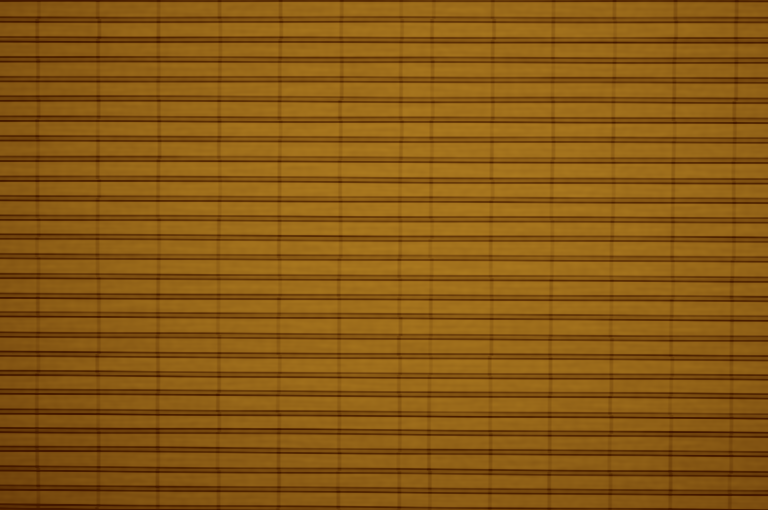
Reproduce this texture procedurally as a WebGL 2 fragment shader.

```glsl
#version 300 es
precision highp float;

uniform vec2 u_resolution;
out vec4 outColor;

#define LIT_WOOD vec3(0.645, 0.452, 0.115)
#define DARK_GAP vec3(0.325, 0.155, 0.008)
#define ROWS 25.29
#define ROW_SQUEEZE 0.87
#define LINE_SPLIT 0.115
#define LINE_WIDTH 0.045
#define THREAD_STEP 0.0790
#define THREAD_WIDTH 0.030
#define THREAD_SHADE 0.17
#define SEAM_X 0.543
#define VIGNETTE vec2(1.15, 0.70)
#define GRAIN 0.09

float hash(vec2 p) {
  vec3 q = fract(vec3(p.xyx) * 0.1031);
  q += dot(q, q.yzx + 33.33);
  return fract((q.x + q.y) * q.z);
}

vec2 gradient(vec2 cell) {
  float angle = 6.2832 * hash(cell);
  return vec2(cos(angle), sin(angle));
}

float gradientNoise(vec2 p) {
  vec2 i = floor(p), f = fract(p);
  vec2 w = f * f * f * (f * (f * 6.0 - 15.0) + 10.0);
  vec2 e = vec2(1.0, 0.0);
  float low = mix(dot(gradient(i), f), dot(gradient(i + e), f - e), w.x);
  float high = mix(dot(gradient(i + e.yx), f - e.yx), dot(gradient(i + 1.0), f - 1.0), w.x);
  return mix(low, high, w.y);
}

// Soft stripe of the given half width, antialiased over one pixel.
float stripe(float d, float halfWidth, float pixel) {
  float soft = max(pixel, halfWidth) * 0.65;
  return 1.0 - smoothstep(halfWidth - soft, halfWidth + soft, abs(d));
}

void main() {
  vec2 uv = gl_FragCoord.xy / u_resolution;
  float x = uv.x, down = 1.0 - uv.y;
  vec2 pixel = 1.0 / u_resolution;

  // Rows sag slightly to the right and tighten towards the bottom.
  float y = down - x * (0.001 + 0.011 * down);
  float row = 0.056 + ROWS * y + ROW_SQUEEZE * y * y;
  float id = round(row);
  float rowPixel = ROWS * pixel.y;
  float wander = 0.05 * gradientNoise(vec2(x * 3.0, id * 7.3));
  float d = row - id + wander + 0.06 * (hash(vec2(id, 3.0)) - 0.5);

  // Each gap is a shaded band between two thin dark lines.
  float wear = gradientNoise(vec2(x * 6.0, id * 5.7 + 20.0));
  float upper = stripe(d + LINE_SPLIT, LINE_WIDTH, rowPixel);
  float lower = stripe(d - LINE_SPLIT, LINE_WIDTH, rowPixel);
  float band = stripe(d, LINE_SPLIT + 0.03, rowPixel);
  float upperShade = 0.36 + 0.20 * hash(vec2(id, 11.0)) + 0.25 * wear;
  float lowerShade = 0.48 + 0.20 * hash(vec2(id, 17.0)) - 0.25 * wear;
  float gap = band * (0.26 + 0.1 * wear) + upper * upperShade + lower * lowerShade;

  // Vertical threads, restarted at the seam.
  float tx = x + 0.009 * down * x;
  float start = tx < SEAM_X ? 0.0495 : 0.5638;
  float column = (tx - start) / THREAD_STEP;
  float thread = column - round(column);
  thread += 0.03 * (hash(vec2(floor(row), round(column))) - 0.5);
  float threadWear = 0.65 + 0.6 * hash(vec2(floor(row) + 40.0, round(column) + 9.0));
  float weave = stripe(thread, THREAD_WIDTH, pixel.x / THREAD_STEP) * threadWear;

  // Uneven light and wood grain stretched along the slats.
  vec2 q = vec2(x - 0.56, down - 0.36);
  float light = dot(q * q, VIGNETTE);
  float grain = gradientNoise(vec2(x * 14.0, row * 5.0));
  grain += 0.7 * gradientNoise(vec2(x * 90.0, row * 3.0 + 50.0));
  float slat = 0.06 * (hash(vec2(floor(row), 29.0)) - 0.5);

  float shade = light + gap + weave * THREAD_SHADE + grain * GRAIN + slat;
  vec3 color = mix(LIT_WOOD, DARK_GAP, clamp(shade, -0.08, 1.2));
  outColor = vec4(max(color, 0.0), 1.0);
}
```
